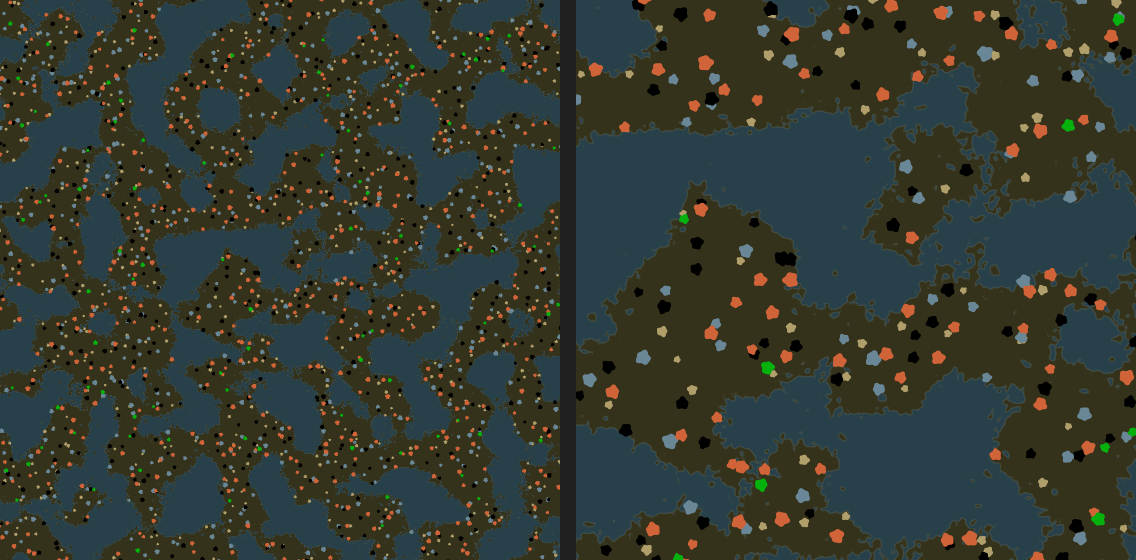
Left: the whole. Right: its middle third, enlarged.
A Shadertoy shader for this texture:

```glsl
#define BLOB_FREQ 12.0
#define WATER_LEVEL 0.065
#define WARP 0.010
#define CRUMB_FREQ 120.0
#define CRUMB_AMOUNT 1.1
#define GRIT_FREQ 260.0
#define GRIT_AMOUNT 0.09
#define RIM_WIDTH 0.0009
#define RIM_STRENGTH 0.4
#define DOT_LUMPINESS 0.09

const vec3 SOIL = vec3(0.207, 0.196, 0.107);
const vec3 WATER = vec3(0.152, 0.252, 0.288);
const vec3 RIM = vec3(0.36, 0.40, 0.36);
const vec3 RUST = vec3(0.82, 0.39, 0.22);
const vec3 SAND = vec3(0.69, 0.62, 0.42);
const vec3 SLATE = vec3(0.41, 0.53, 0.59);
const vec3 SOOT = vec3(0.0);
const vec3 LEAF = vec3(0.02, 0.70, 0.05);

const mat2 TURN = mat2(0.8, 0.6, -0.6, 0.8);
const float TAU = 6.2831853;

// Integer hash: three random values in 0..1 per cell and seed
vec3 hash3(vec2 cell, int seed) {
    uvec3 v = uvec3(ivec3(ivec2(cell), seed)) * 1664525u + 1013904223u;
    v.x += v.y * v.z;
    v.y += v.z * v.x;
    v.z += v.x * v.y;
    v ^= v >> 16u;
    v.x += v.y * v.z;
    v.y += v.z * v.x;
    v.z += v.x * v.y;
    return vec3(v >> 8u) / 16777216.0;
}

float cornerSlope(vec2 cell, vec2 offset, int seed) {
    float angle = TAU * hash3(cell, seed).x;
    return dot(vec2(cos(angle), sin(angle)), offset);
}

float gradientNoise(vec2 p, int seed) {
    vec2 i = floor(p), f = p - i;
    vec2 u = f * f * f * (f * (f * 6.0 - 15.0) + 10.0);
    vec2 e = vec2(1.0, 0.0);
    float low = mix(cornerSlope(i, f, seed), cornerSlope(i + e.xy, f - e.xy, seed), u.x);
    float high = mix(cornerSlope(i + e.yx, f - e.yx, seed), cornerSlope(i + e.xx, f - e.xx, seed), u.x);
    return mix(low, high, u.y);
}

// Broad pools: positive in water, negative on soil
float pools(vec2 p) {
    vec2 bend = vec2(gradientNoise(p * 23.0, 1), gradientNoise(p * 23.0, 2));
    vec2 q = TURN * (p + WARP * bend) * BLOB_FREQ;
    float height = 0.0, weight = 1.0;
    for (int octave = 0; octave < 4; octave++) {
        height += weight * gradientNoise(q, 3 + octave);
        q = TURN * q * 2.1 + 4.7;
        weight *= 0.32;
    }
    return height - WATER_LEVEL;
}

// Cubed noise leaves most of the shore smooth but sheds stray crumbs
float shoreCrumbs(vec2 p) {
    float crumb = gradientNoise(TURN * p * CRUMB_FREQ, 11);
    float grit = gradientNoise(p * GRIT_FREQ, 12);
    return CRUMB_AMOUNT * crumb * crumb * crumb + GRIT_AMOUNT * grit;
}

// Coverage of one colour of lumpy dots, kept to the soil
float dots(vec2 p, float grid, float share, float radius, int seed, float pixel) {
    vec2 home = floor(p * grid);
    float cover = 0.0;
    for (int y = -1; y <= 1; y++)
    for (int x = -1; x <= 1; x++) {
        vec2 cell = home + vec2(x, y);
        vec3 place = hash3(cell, seed);
        if (place.z > share) continue;
        vec2 center = (cell + place.xy) / grid;
        vec2 d = p - center;
        vec3 form = hash3(cell, seed + 1);
        float size = radius * mix(0.75, 1.2, form.z);
        if (length(d) > size * 1.5 + pixel || pools(center) > 0.0) continue;
        float angle = atan(d.y, d.x);
        vec2 phase = TAU * form.xy;
        float lump = sin(3.0 * angle + phase.x) + sin(5.0 * angle + phase.y);
        float edge = length(d) - size * (1.0 + DOT_LUMPINESS * lump);
        cover = max(cover, 1.0 - smoothstep(-0.6 * pixel, 0.6 * pixel, edge));
    }
    return cover;
}

void mainImage(out vec4 fragColor, in vec2 fragCoord) {
    float pixel = 1.0 / iResolution.y;
    vec2 p = fragCoord * pixel;

    // Soil and water with a thin pale shoreline
    float height = pools(p) + shoreCrumbs(p);
    float slope = length(vec2(dFdx(height), dFdy(height))) / pixel;
    float shore = height / max(slope, 4.0);
    vec3 color = mix(SOIL, WATER, smoothstep(-0.6 * pixel, 0.6 * pixel, shore));
    float rim = 1.0 - smoothstep(0.0, RIM_WIDTH, abs(shore));
    color = mix(color, RIM, RIM_STRENGTH * rim);

    // Scattered dots: grid, share of filled cells, radius, seed
    color = mix(color, SAND, dots(p, 33.0, 0.62, 0.0026, 20, pixel));
    color = mix(color, SLATE, dots(p, 34.0, 0.62, 0.0037, 30, pixel));
    color = mix(color, SOOT, dots(p, 35.0, 0.60, 0.0035, 40, pixel));
    color = mix(color, RUST, dots(p, 36.0, 0.60, 0.0037, 50, pixel));
    color = mix(color, LEAF, dots(p, 20.0, 0.38, 0.0033, 60, pixel));

    fragColor = vec4(color, 1.0);
}
```
